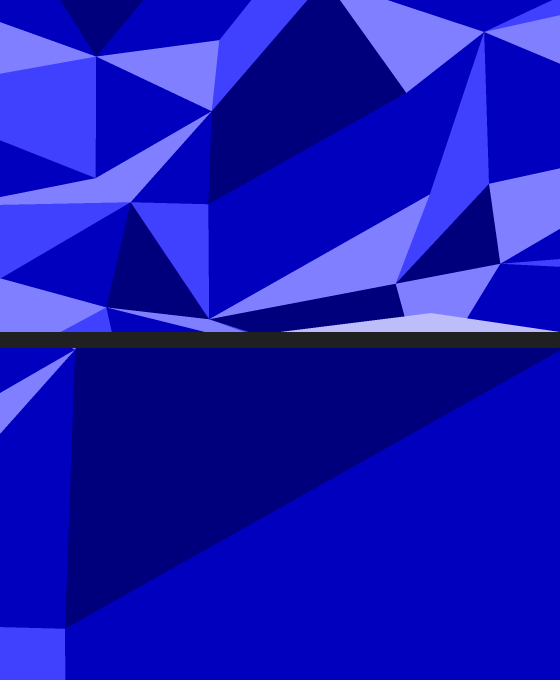
Top: the whole. Bottom: its middle third, enlarged.
Write a WebGL 1 fragment shader that draws this background.

```glsl
precision highp float;

uniform vec2 u_resolution;

const vec3 NAVY = vec3(0.0, 0.0, 0.49);
const vec3 ROYAL = vec3(0.0, 0.0, 0.745);
const vec3 BRIGHT = vec3(0.25, 0.25, 1.0);
const vec3 LAVENDER = vec3(0.498, 0.498, 1.0);
const vec3 PALE = vec3(0.745, 0.74, 0.99);

// Cumulative shares of the facet colours
const float NAVY_END = 0.17;
const float ROYAL_END = 0.53;
const float BRIGHT_END = 0.755;

// Lattice of facet corners, in canvas heights
const vec2 CELL_SIZE = vec2(0.46, 0.28);
const vec2 LATTICE_ORIGIN = vec2(-0.13, -0.07);
const float LATTICE_TILT = 0.2;
const float JITTER = 0.42;
const float COLOR_STEP = 0.618034;
const float COLOR_PHASE = 0.31;
const float ROW_STRIDE = 7.0;

// Pale wedge on the lower edge, in fractions of the canvas
const vec2 WEDGE_LEFT = vec2(0.5, 0.0);
const vec2 WEDGE_RIGHT = vec2(1.0, 0.0);
const vec2 WEDGE_APEX = vec2(0.77, 0.057);

const int SAMPLES = 3;

vec2 hash2(vec2 p) {
  vec3 q = fract(p.xyx * vec3(0.1031, 0.1030, 0.0973));
  q += dot(q, q.yzx + 33.33);
  return fract((q.xx + q.yz) * q.zy);
}

// Signed area: positive when p lies left of the line from a to b
float side(vec2 a, vec2 b, vec2 p) {
  vec2 ab = b - a;
  vec2 ap = p - a;
  return ab.x * ap.y - ab.y * ap.x;
}

bool inTriangle(vec2 p, vec2 a, vec2 b, vec2 c) {
  vec3 s = vec3(side(a, b, p), side(b, c, p), side(c, a, p));
  return min(s.x, min(s.y, s.z)) >= 0.0 || max(s.x, max(s.y, s.z)) <= 0.0;
}

vec2 corner(vec2 node) {
  return node + (hash2(node) * 2.0 - 1.0) * JITTER;
}

// Golden-ratio steps keep the shares even and the halves of a cell distinct
vec3 facetColor(vec2 cell, float half_) {
  float index = 2.0 * (cell.x + ROW_STRIDE * cell.y) + half_;
  float t = fract(index * COLOR_STEP + COLOR_PHASE);
  if (t < NAVY_END) return NAVY;
  if (t < ROYAL_END) return ROYAL;
  if (t < BRIGHT_END) return BRIGHT;
  return LAVENDER;
}

// Finds the triangle of the jittered mesh that covers p
vec3 mesh(vec2 p) {
  for (int j = -1; j <= 1; j++) {
    for (int i = -1; i <= 1; i++) {
      vec2 cell = floor(p) + vec2(float(i), float(j));
      vec2 a = corner(cell);
      vec2 b = corner(cell + vec2(1.0, 0.0));
      vec2 c = corner(cell + vec2(1.0, 1.0));
      vec2 d = corner(cell + vec2(0.0, 1.0));

      // Split along a diagonal that stays inside the quad
      bool acInside = side(a, c, b) * side(a, c, d) < 0.0;
      bool bdInside = side(b, d, a) * side(b, d, c) < 0.0;
      bool preferBd = hash2(cell + 41.0).x < 0.5;
      if (!acInside || (bdInside && preferBd)) {
        vec2 first = a;
        a = b;
        b = c;
        c = d;
        d = first;
      }
      if (inTriangle(p, a, b, c)) return facetColor(cell, 0.0);
      if (inTriangle(p, a, c, d)) return facetColor(cell, 1.0);
    }
  }
  return ROYAL;
}

vec3 scene(vec2 pixel) {
  if (inTriangle(pixel / u_resolution, WEDGE_LEFT, WEDGE_RIGHT, WEDGE_APEX)) {
    return PALE;
  }
  float c = cos(LATTICE_TILT);
  float s = sin(LATTICE_TILT);
  vec2 p = mat2(c, -s, s, c) * (pixel / u_resolution.y);
  return mesh((p - LATTICE_ORIGIN) / CELL_SIZE);
}

void main() {
  // Supersampling smooths the facet edges
  vec3 sum = vec3(0.0);
  for (int y = 0; y < SAMPLES; y++) {
    for (int x = 0; x < SAMPLES; x++) {
      vec2 offset = (vec2(float(x), float(y)) + 0.5) / float(SAMPLES) - 0.5;
      sum += scene(gl_FragCoord.xy + offset);
    }
  }
  gl_FragColor = vec4(sum / float(SAMPLES * SAMPLES), 1.0);
}
```
